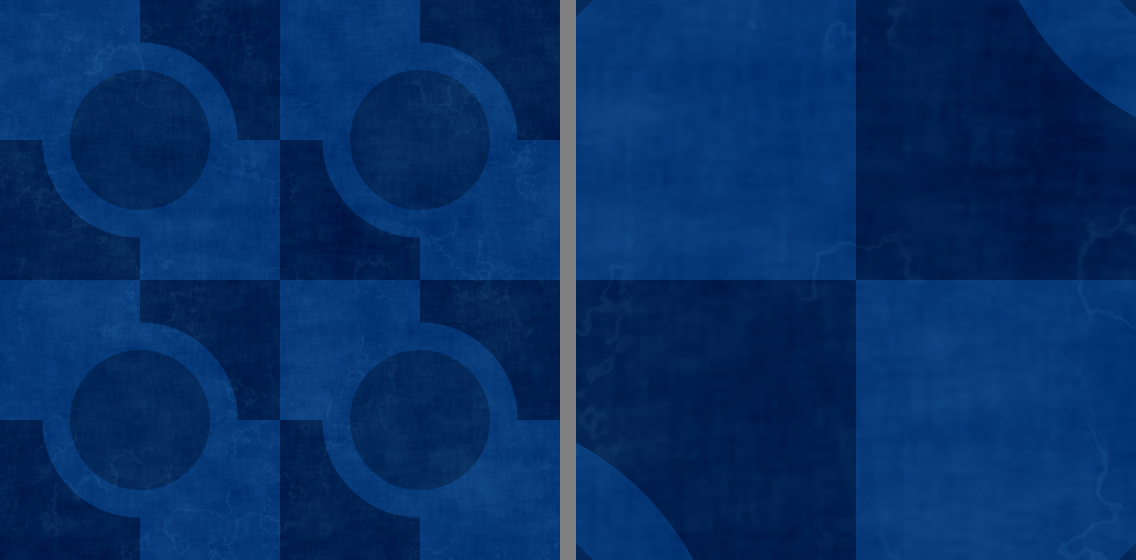
Left, the full canvas; right, a detail of the centre.
This pattern is drawn by a Shadertoy shader. Its source:

```glsl
// Two by two checkered blue tiles with ringed discs, on worn woven cloth.

float hash(vec2 p) {
    return fract(sin(dot(p, vec2(127.1, 311.7))) * 43758.5453);
}

float noise(vec2 p) {
    vec2 i = floor(p), f = fract(p);
    f = f * f * (3.0 - 2.0 * f);
    return mix(mix(hash(i), hash(i + vec2(1, 0)), f.x),
               mix(hash(i + vec2(0, 1)), hash(i + vec2(1, 1)), f.x), f.y);
}

float fbm(vec2 p) {
    float sum = 0.0, amp = 0.5;
    for (int i = 0; i < 5; i++) {
        sum += amp * noise(p);
        p = mat2(1.6, 1.2, -1.2, 1.6) * p + 7.3;
        amp *= 0.55;
    }
    return sum / 1.055;
}

// Coverage of a disc, softened over one pixel
float disc(vec2 p, float radius, float px) {
    return clamp(0.5 + (radius - length(p)) / px, 0.0, 1.0);
}

void mainImage(out vec4 fragColor, in vec2 fragCoord) {
    vec2 uv = fragCoord / iResolution.y;
    vec2 p = fract(uv * 2.0) - 0.5;
    float px = 2.0 / iResolution.y;

    // Quadrants: light at upper left and lower right
    vec2 side = clamp(sin(6.28318 * p) / (6.28318 * px), -0.5, 0.5);
    float light = 0.5 - 2.0 * side.x * side.y;

    // Ring and its dark center
    float ring = disc(p, 0.349, px);
    float center = disc(p, 0.25, px);

    vec3 color = mix(vec3(0.004, 0.130, 0.315), vec3(0.028, 0.228, 0.480), light);
    color = mix(color, vec3(0.026, 0.224, 0.472), ring);
    color = mix(color, vec3(0.012, 0.158, 0.350), center);

    // Broad cloudy fading and smaller scuffs
    float cloud = fbm(uv * 7.0) - 0.5;
    float scuff = fbm(uv * vec2(24.0, 32.0) + 19.0) - 0.5;
    color += vec3(0.055, 0.085, 0.085) * cloud;
    color += vec3(0.050, 0.080, 0.080) * scuff;

    // Horizontal and vertical threads
    float weft = noise(uv * vec2(50.0, 230.0)) - 0.5;
    float warp = noise(uv * vec2(230.0, 50.0) + 41.0) - 0.5;
    color += vec3(0.012, 0.022, 0.025) * (weft + warp);

    // Thin pale creases in scattered patches
    float crease = 1.0 - abs(2.0 * fbm(uv * 18.0 + 63.0) - 1.0);
    float patches = smoothstep(0.5, 0.75, noise(uv * 12.0 + 5.0));
    color += vec3(0.030, 0.042, 0.035) * smoothstep(0.93, 1.0, crease) * patches;

    // Fine grain
    color += vec3(0.010, 0.016, 0.018) * (noise(uv * 256.0 + 11.0) - 0.5);

    fragColor = vec4(clamp(color, 0.0, 1.0), 1.0);
}
```
